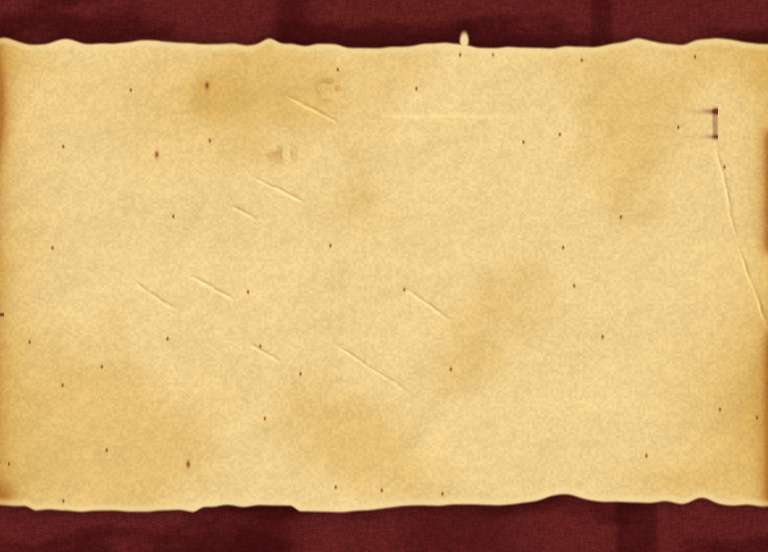
Reproduce this texture procedurally as a Shadertoy shader.

```glsl
const vec3 PAPER_LIGHT = vec3(0.94, 0.815, 0.555);
const vec3 PAPER_GOLD = vec3(0.865, 0.70, 0.385);
const vec3 PAPER_RIM = vec3(0.97, 0.87, 0.64);
const vec3 STAIN_BROWN = vec3(0.66, 0.40, 0.14);
const vec3 SPECK_RED = vec3(0.50, 0.20, 0.09);
const vec3 CLOTH_RED = vec3(0.375, 0.125, 0.118);
const vec3 CLOTH_DARK = vec3(0.24, 0.05, 0.055);
const float WIDTH = 1.391;
const float GRAIN_SCALE = 210.0;
const float GRAIN_DEPTH = 0.075;
const float RELIEF_DEPTH = 0.22;
const float EDGE_SOFT = 0.0035;
const float CREASE_WIDTH = 0.0034;

// Crease start and end points
const vec4 CREASES[10] = vec4[10](
    vec4(0.516, 0.828, 0.616, 0.777), vec4(0.457, 0.679, 0.553, 0.632),
    vec4(0.42, 0.625, 0.466, 0.601), vec4(0.245, 0.487, 0.317, 0.438),
    vec4(0.344, 0.502, 0.426, 0.456), vec4(0.453, 0.375, 0.507, 0.344),
    vec4(0.607, 0.375, 0.743, 0.288), vec4(0.734, 0.475, 0.824, 0.417),
    vec4(1.295, 0.746, 1.337, 0.556), vec4(1.337, 0.556, 1.388, 0.411));

float hash(vec2 p) {
    vec3 q = fract(p.xyx * 0.1031);
    q += dot(q, q.yzx + 33.33);
    return fract((q.x + q.y) * q.z);
}

float noise(vec2 p) {
    vec2 i = floor(p), f = fract(p);
    f = f * f * (3.0 - 2.0 * f);
    return mix(mix(hash(i), hash(i + vec2(1, 0)), f.x),
               mix(hash(i + vec2(0, 1)), hash(i + 1.0), f.x), f.y);
}

float fbm(vec2 p) {
    float sum = 0.0, amp = 0.5;
    for (int i = 0; i < 5; i++) {
        sum += amp * noise(p);
        p = mat2(1.6, 1.2, -1.2, 1.6) * p + 7.3;
        amp *= 0.5;
    }
    return sum;
}

float bump(float x, float centre, float width) {
    float d = (x - centre) / width;
    return exp(-d * d);
}

float blob(vec2 p, float x, float y, vec2 size) {
    vec2 d = (p - vec2(x, y)) / size;
    return exp(-dot(d, d));
}

float band(float x, float lo, float hi, float soft) {
    return smoothstep(lo - soft, lo + soft, x) * smoothstep(hi + soft, hi - soft, x);
}

float topEdge(float x) {
    float y = 0.917 - 0.005 * band(x, 0.62, 1.09, 0.04);
    y += 0.012 * (bump(x, 0.01, 0.03) + bump(x, 0.489, 0.018) + bump(x, 1.305, 0.05));
    y += 0.009 * (bump(x, 0.118, 0.025) + bump(x, 0.26, 0.045)
                + bump(x, 0.797, 0.04) + bump(x, 1.15, 0.035));
    return y + 0.005 * noise(vec2(x * 38.0, 3));
}

float bottomEdge(float x) {
    float y = 0.081 - 0.009 * band(x, 0.055, 0.36, 0.012);
    y -= 0.01 * band(x, 0.535, 0.69, 0.01 + 0.05 * step(0.6, x));
    y += 0.007 * band(x, 0.93, 1.24, 0.04);
    y += 0.013 * (bump(x, 1.02, 0.045) + bump(x, 1.277, 0.027));
    return y + 0.005 * noise(vec2(x * 34.0, 9));
}

// Woven cloth with dark patches
vec3 cloth(vec2 p) {
    float threads = noise(p * vec2(130, 420)) + noise(p * vec2(420, 130)) - 1.0;
    float weave = sin(p.x * 900.0) * sin(p.y * 900.0);
    float dark = smoothstep(0.5, 0.72, fbm(p * vec2(5, 14) + 2.0));
    float above = band(p.x, 0.5, 0.56, 0.02) + band(p.x, 1.07, 1.11, 0.006);
    float below = band(p.x, 0.43, 0.53, 0.03) + band(p.x, 1.117, 1.19, 0.008)
                + 0.6 * band(p.x, 0.73, 0.92, 0.04);
    dark += 0.8 * mix(below, above, step(0.5, p.y));
    vec3 col = mix(CLOTH_RED, CLOTH_DARK, min(0.7 * dark, 0.85));
    return col * (1.0 + 0.2 * threads + 0.06 * weave);
}

// Dark upper lip and light lower lip along each fold
float creaseShade(vec2 p) {
    float shade = 0.0, wobble = 0.009 * (fbm(p * 28.0) - 0.5);
    for (int i = 0; i < 10; i++) {
        vec2 a = CREASES[i].xy, dir = CREASES[i].zw - a;
        float len = length(dir);
        dir /= len;
        float along = dot(p - a, dir) / len;
        float side = (dot(p - a, vec2(-dir.y, dir.x)) + wobble) / CREASE_WIDTH;
        shade -= side * exp(-side * side) * band(along, 0.06, 0.94, 0.12);
    }
    return shade * (0.4 + 0.8 * noise(p * 45.0));
}

// Scattered fibres, with a few larger ones
float specks(vec2 p) {
    vec2 cell = floor(p * 14.0), f = fract(p * 14.0), size = vec2(0.0035, 0.0065);
    float mark = blob(f, 0.2 + 0.6 * hash(cell + 3.0), 0.2 + 0.6 * hash(cell + 8.0),
                      vec2(0.03, 0.05)) * step(0.84, hash(cell + 1.7));
    return mark + blob(p, 0.375, 0.845, size) + blob(p, 0.284, 0.72, size)
         + blob(p, 0.341, 0.159, size);
}

vec3 paper(vec2 p) {
    // Broad stains and browned sides
    float gold = 0.55 * smoothstep(0.46, 0.72, fbm(p * 4.5 + 11.0));
    gold += 0.5 * blob(p, 0.36, 0.82, vec2(0.16, 0.1)) + 0.5 * blob(p, 1.23, 0.13, vec2(0.1, 0.035));
    gold += 0.75 * blob(p, 1.37, 0.25, vec2(0.12, 0.16));
    gold += 0.7 * (exp(-p.x * 22.0) + exp((p.x - WIDTH) * 26.0));
    vec3 col = mix(PAPER_LIGHT, PAPER_GOLD, min(gold, 1.1));
    float rust = exp(-p.x * 90.0) * (0.25 + bump(p.y, 0.81, 0.09));
    rust += exp((p.x - WIDTH) * 110.0) * smoothstep(0.35, 0.7, noise(vec2(p.y * 14.0, 2)));
    rust += 0.7 * blob(p, 0.0, 0.1, vec2(0.025));
    rust += 0.35 * smoothstep(0.5, 0.7, noise(p * 75.0))
          * (blob(p, 0.595, 0.84, vec2(0.025)) + blob(p, 0.51, 0.72, vec2(0.03, 0.015)));
    col = mix(col, STAIN_BROWN, min(rust, 0.8));
    // Wrinkles, grain and folds
    float relief = fbm(p * 9.0) - fbm(p * 9.0 + vec2(-0.06, 0.09));
    float grain = noise(p * GRAIN_SCALE) + 0.5 * noise(p * GRAIN_SCALE * 2.0) - 0.75;
    float light = 1.0 + RELIEF_DEPTH * relief + GRAIN_DEPTH * grain + 0.28 * creaseShade(p);
    light += 0.05 * band(p.x, 0.7, 0.94, 0.05) * bump(p.y, 0.789, 0.004);
    col = mix(col * light, SPECK_RED, min(0.75 * specks(p), 0.8));
    // Torn notch beside the right seam
    float notch = 0.35 * band(p.x, 1.291, 1.3, 0.003) * band(p.y, 0.748, 0.805, 0.006);
    notch += exp(min(p.x - 1.3, 0.0) * 60.0) * step(p.x, 1.301)
           * (bump(p.y, 0.798, 0.005) + 0.6 * bump(p.y, 0.752, 0.004));
    notch += 0.8 * step(p.x, 0.007) * bump(p.y, 0.43, 0.003);
    return mix(col, CLOTH_RED, min(notch, 0.9));
}

void mainImage(out vec4 fragColor, in vec2 fragCoord) {
    vec2 p = fragCoord / iResolution.y;
    float inside = min(topEdge(p.x) - p.y, p.y - bottomEdge(p.x));
    inside = max(inside, 0.008 - length((p - vec2(0.841, 0.926)) * vec2(1, 0.5)));
    // Cast shadow, torn rim and sheet
    vec3 ground = cloth(p) * (1.0 - 0.3 * exp(min(inside, 0.0) * 110.0));
    vec3 sheet = mix(paper(p), PAPER_RIM, 0.55 * bump(inside, 0.006, 0.006));
    fragColor = vec4(mix(ground, sheet, smoothstep(-EDGE_SOFT, EDGE_SOFT, inside)), 1);
}
```
